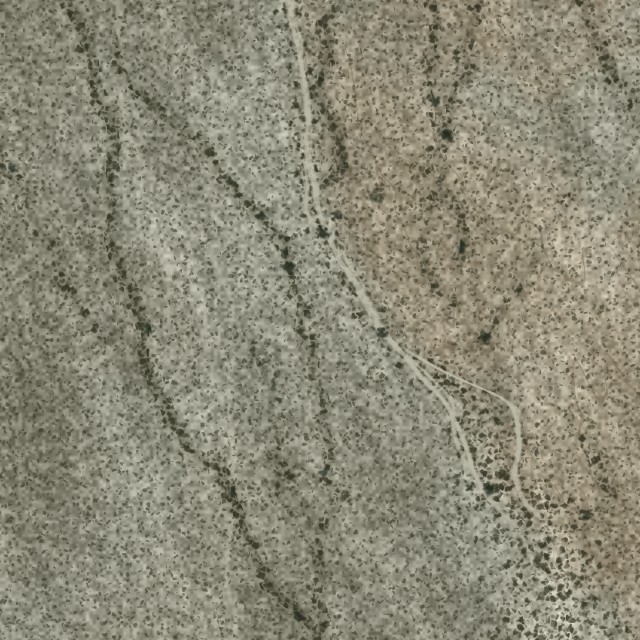
Reproduce this texture procedurally as a WebGL 2 fragment shader.

```glsl
#version 300 es
precision highp float;
// Arid plain seen from above: streaked grey and tan soil cut by dry washes.
// Washes are wobbling curves x(t), with t running down the canvas; their
// distance drives the density of shrubs scattered on jittered grids.
#define FINE_CELLS 128.0
#define SHRUB_CELLS 100.0
#define TREE_CELLS 17.0
#define FINE_DENSITY 0.56
#define GRAIN 0.23
#define WASH_WOBBLE 0.065
#define SAND vec3(0.74, 0.73, 0.66)
#define COOL_SOIL vec3(0.575, 0.572, 0.508)
#define WARM_SOIL vec3(0.632, 0.595, 0.510)
#define SHRUB vec3(0.20, 0.20, 0.13)
#define TREE vec3(0.12, 0.16, 0.11)

uniform vec2 u_resolution;
out vec4 fragColor;

// Shrub washes: start, drift, bend size, bend position
const vec4 CURVES[10] = vec4[10](
  vec4(0.13, 0.14, 0.23, 0.80), vec4(0.18, 0.02, 0.30, 0.25),
  vec4(0.525, -0.07, 0.0, 0.5), vec4(0.66, 0.06, 0.0, 0.5),
  vec4(0.73, -0.08, 0.0, 0.5), vec4(0.94, 0.25, 0.0, 0.5),
  vec4(1.05, -0.6, 0.0, 0.5), vec4(-0.02, 0.05, 0.2, 0.4),
  vec4(0.41, 0.0, 0.0, 0.5), vec4(0.80, 0.15, 0.0, 0.5));
// Their extent in t (from, to) and strength
const vec3 EXTENTS[10] = vec3[10](
  vec3(-0.1, 1.1, 1.0), vec3(0.03, 1.1, 0.75), vec3(-0.1, 0.36, 1.0),
  vec3(-0.1, 0.52, 0.65), vec3(-0.1, 0.45, 0.75), vec3(-0.1, 0.4, 0.7),
  vec3(0.28, 0.6, 0.5), vec3(0.1, 0.56, 0.6), vec3(0.5, 0.85, 0.4),
  vec3(0.6, 1.1, 0.5));

float hash(vec2 p) { return fract(sin(dot(p, vec2(127.1, 311.7))) * 43758.5); }

float noise(vec2 p) {
  vec2 i = floor(p), f = fract(p);
  f = f * f * (3.0 - 2.0 * f);
  return mix(mix(hash(i), hash(i + vec2(1, 0)), f.x),
             mix(hash(i + vec2(0, 1)), hash(i + vec2(1, 1)), f.x), f.y);
}

float fbm(vec2 p) {
  float sum = 0.0, amp = 0.53;
  for (int i = 0; i < 4; i++) { sum += amp * noise(p); p = p * 2.03 + 17.3; amp *= 0.5; }
  return sum;
}

float wobble(float t, float seed) {
  return WASH_WOBBLE * (noise(vec2(t * 8.0, seed)) - 0.5
       + 0.35 * (noise(vec2(t * 27.0, seed + 40.0)) - 0.5));
}

float shrubWash(float t, vec4 c, float seed) {
  return c.x + c.y * t + c.z * smoothstep(c.w - 0.25, c.w + 0.25, t) + wobble(t, seed);
}

float mainWash(float t) {
  return 0.44 + 0.16 * t + 0.25 * smoothstep(0.25, 0.95, t) + 0.4 * wobble(t, 71.0);
}

// Soft line of the given half width
float stroke(float d, float width, float px) {
  return 1.0 - smoothstep(width * 0.4, width * 1.3 + px, abs(d));
}

// Jittered dots; density from 0 to 1 sets the share of filled cells
float scatter(vec2 p, float cells, float radius, float density, float px) {
  vec2 q = p * cells, base = floor(q);
  float cover = 0.0;
  for (int k = 0; k < 9; k++) {
    vec2 id = base + vec2(k % 3, k / 3) - 1.0;
    vec2 center = id + vec2(hash(id + 3.1), hash(id + 8.7));
    float tone = hash(id + 14.9), r = radius * mix(0.6, 1.3, tone);
    float spot = 1.0 - smoothstep(r * 0.4, r * 1.15 + px * cells * 0.5, length(q - center));
    float chance = hash(id + cells);
    spot *= mix(0.6, 1.0, tone) * smoothstep(chance - 0.05, chance + 0.05, density - 0.05);
    cover = max(cover, spot);
  }
  return cover;
}

void main() {
  float px = 1.0 / u_resolution.y;
  vec2 p = gl_FragCoord.xy * px;
  float t = 1.0 - p.y;

  // Soil: broad tint, streaks along the slope, fine grain
  float offset = p.x - mainWash(t);
  vec2 along = vec2(p.x - 0.35 * t, t);
  float streak = fbm(along * vec2(16.0, 5.0)), patches = fbm(p * 5.0 + 4.0);
  float east = smoothstep(-0.03, 0.08, offset);
  float warm = east * smoothstep(0.34, 0.7, patches + 0.15 * p.y);
  vec3 color = mix(COOL_SOIL, WARM_SOIL, warm);
  color += (1.0 - east) * (patches - 0.5) * vec3(0.10, 0.12, 0.13);
  color += 0.24 * (streak - 0.5);
  color += GRAIN * (noise(p * 190.0) - 0.5) + 0.12 * (noise(p * 95.0 + 9.0) - 0.5);

  // Thin brown rills on the tan ground
  float rill = stroke(fbm(along * vec2(9.0, 4.0) + 31.0) - 0.5, 0.008, px);
  color = mix(color, vec3(0.46, 0.40, 0.31), 0.4 * rill * warm);

  // Shrub washes: dark belts with a faint sandy bed
  float belt = 0.0, bed = 0.0;
  for (int i = 0; i < 10; i++) {
    float seed = float(i) * 5.0 + 1.0;
    float x = shrubWash(t, CURVES[i], seed);
    float slope = (shrubWash(t + 0.01, CURVES[i], seed) - x) / 0.01;
    float d = (p.x - x) / sqrt(1.0 + slope * slope);
    vec3 e = EXTENTS[i];
    float inside = e.z * smoothstep(e.x, e.x + 0.05, t) * (1.0 - smoothstep(e.y - 0.08, e.y, t));
    inside *= 0.7 + 0.5 * noise(vec2(t * 22.0, seed));
    belt = max(belt, inside * exp(-d * d / 0.00011));
    bed = max(bed, inside * stroke(d + 0.006, 0.0025, px));
  }

  // Main wash: braided strands, a right branch and a widening fan
  float fork = 0.09 * smoothstep(0.54, 0.64, t) - 0.04 * smoothstep(0.65, 0.85, t);
  float braid = 0.011 * sin(t * 34.0) + 0.3 * wobble(t, 33.0);
  float fade = 1.0 - 0.6 * smoothstep(0.7, 0.9, t);
  float width = 0.0035 + 0.004 * noise(vec2(t * 18.0, 5.0)) * (1.0 - smoothstep(0.5, 0.65, t));
  float sand = max(stroke(offset, width, px), 0.8 * stroke(offset - braid, 0.0028, px));
  float branch = offset - fork - 0.4 * wobble(t, 90.0);
  sand = max(sand, stroke(branch, 0.004, px) * smoothstep(0.53, 0.56, t)) * fade;
  float spread = mix(0.022, 0.085, smoothstep(0.5, 0.85, t));
  float fan = exp(-pow((offset - 0.5 * fork) / spread, 2.0));
  float trail = p.x - 0.19 - 0.17 * smoothstep(0.15, 0.5, t) - 0.3 * wobble(t, 55.0);
  color += 0.12 * fan * smoothstep(0.6, 0.8, t) * (2.0 * streak - 0.5);
  color = mix(color, SAND, 0.4 * max(bed, stroke(trail, 0.003, px)));
  color = mix(color, SHRUB, 0.30 * belt);

  // Scattered shrubs, thicker along the washes, then a few trees
  vec2 jag = vec2(noise(p * 210.0), noise(p * 210.0 + 50.0)) - 0.5;
  float growth = max(belt, fan * (0.35 + 0.7 * streak));
  float fine = scatter(p + 0.005 * jag, FINE_CELLS, 0.31, FINE_DENSITY, px);
  color = mix(color, SHRUB, 0.62 * fine);
  color = mix(color, SAND, 0.92 * sand);
  float shrubs = scatter(p + 0.006 * jag, SHRUB_CELLS, 0.46, 0.03 + 0.95 * growth, px);
  color = mix(color, SHRUB, 0.9 * shrubs * (1.0 - 0.8 * sand));
  float trees = scatter(p + 0.009 * jag, TREE_CELLS, 0.17, 0.06 + 0.4 * growth, px);
  color = mix(color, TREE, 0.95 * trees);
  fragColor = vec4(clamp(color, 0.0, 1.0), 1.0);
}
```
